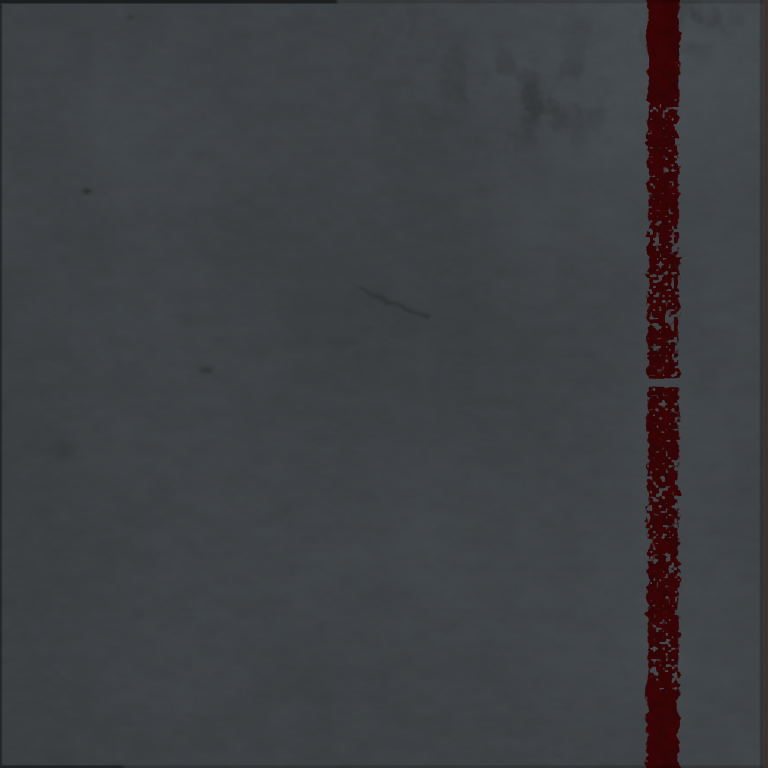
Write a three.js fragment shader that draws this texture.

```glsl
// A worn dark slate panel with a flaking red stripe down its right side.
// Layered value noise mottles the surface and erodes the paint; soft
// distance masks place the smudges, specks, scratch and border lines.
varying vec2 vUv;

float hash(vec2 p) {
  return fract(sin(dot(p, vec2(127.1, 311.7))) * 43758.5453);
}

float noise(vec2 p) {
  vec2 i = floor(p), f = fract(p);
  f = f * f * (3.0 - 2.0 * f);
  return mix(mix(hash(i), hash(i + vec2(1.0, 0.0)), f.x),
             mix(hash(i + vec2(0.0, 1.0)), hash(i + 1.0), f.x), f.y);
}

float fbm(vec2 p) {
  float sum = 0.0, amp = 0.5;
  for (int i = 0; i < 5; i++) {
    sum += amp * noise(p);
    p = mat2(1.6, 1.2, -1.2, 1.6) * p + 7.3;
    amp *= 0.5;
  }
  return sum / 0.97;
}

// Soft elliptical spot, 1 at its centre
float blob(vec2 p, vec2 centre, vec2 radius) {
  vec2 d = (p - centre) / radius;
  return exp(-dot(d, d));
}

float segment(vec2 p, vec2 a, vec2 b) {
  vec2 d = b - a;
  return length(p - a - d * clamp(dot(p - a, d) / dot(d, d), 0.0, 1.0));
}

vec3 slate(vec2 p) {
  float tone = 0.252;
  // Broad light and shade
  tone += 0.020 * blob(p, vec2(0.80, 0.98), vec2(0.34, 0.22));
  tone += 0.014 * blob(p, vec2(0.20, 0.75), vec2(0.10, 0.13));
  tone += 0.012 * smoothstep(0.55, 0.95, p.x);
  tone += 0.006 * blob(p, vec2(0.52, 0.32), vec2(0.20, 0.18));
  tone -= 0.008 * blob(p, vec2(0.42, 0.58), vec2(0.25, 0.16));
  tone -= 0.008 * blob(p, vec2(0.03, 0.35), vec2(0.13, 0.40));
  // Cloudy mottling and fine sideways grain
  tone += 0.030 * (fbm(p * 7.0) - 0.5);
  tone += 0.020 * (fbm(p * vec2(38.0, 65.0)) - 0.5);
  tone += 0.007 * (noise(p * vec2(110.0, 190.0)) - 0.5);

  // Grime near the top right
  float grime = smoothstep(0.38, 0.68, fbm(p * vec2(32.0, 26.0) + 4.0));
  tone -= 0.050 * grime * blob(p, vec2(0.69, 0.87), vec2(0.11, 0.06));
  tone -= 0.028 * grime * blob(p, vec2(0.53, 0.94), vec2(0.07, 0.05));
  tone -= 0.050 * grime * blob(p, vec2(0.88, 0.97), vec2(0.12, 0.035));
  tone -= 0.018 * grime * blob(p, vec2(0.81, 0.14), vec2(0.02, 0.05));

  // Specks
  tone -= 0.075 * blob(p, vec2(0.113, 0.751), vec2(0.006, 0.004));
  tone -= 0.050 * blob(p, vec2(0.268, 0.518), vec2(0.009, 0.005));
  tone -= 0.035 * blob(p, vec2(0.170, 0.977), vec2(0.005, 0.004));
  tone -= 0.022 * blob(p, vec2(0.085, 0.414), vec2(0.016, 0.012));

  // Bent scratch
  vec2 bend = vec2(0.505, 0.607);
  vec2 q = p + 0.004 * (noise(p * 60.0) - 0.5);
  float scratch = min(segment(q, vec2(0.450, 0.636), bend),
                      segment(q, bend, vec2(0.557, 0.588)));
  tone -= 0.034 * exp(-pow(scratch / 0.0035, 2.0)) * smoothstep(0.44, 0.49, p.x);
  return tone * vec3(0.962, 1.025, 1.075);
}

// Coverage of the flaking red paint
float paint(vec2 p) {
  float rag = 0.009 * (fbm(vec2(p.y * 95.0, step(0.864, p.x) * 19.0)) - 0.5);
  rag += 0.004 * (noise(p * 230.0) - 0.5);
  float cover = smoothstep(0.0215, 0.0190, abs(p.x - 0.8635) + rag);
  // Unpainted joint
  cover *= smoothstep(0.0050, 0.0068, abs(p.y - 0.5015) + 0.4 * rag);
  // Wear, heaviest in a few bands and along the right edge
  float wear = 0.29 * smoothstep(0.08, 0.13, p.y) * smoothstep(0.89, 0.84, p.y);
  wear += 0.15 * blob(p, vec2(0.864, 0.69), vec2(1.0, 0.025));
  wear += 0.13 * blob(p, vec2(0.864, 0.62), vec2(1.0, 0.030));
  wear += 0.16 * blob(p, vec2(0.870, 0.86), vec2(0.020, 0.018));
  wear += 0.13 * blob(p, vec2(0.864, 0.12), vec2(1.0, 0.020));
  wear += 0.08 * blob(p, vec2(0.864, 0.34), vec2(1.0, 0.060));
  wear += 0.10 * smoothstep(0.872, 0.884, p.x);
  float flakes = 0.6 * noise(p * vec2(250.0, 270.0)) + 0.4 * fbm(p * 85.0);
  return cover * smoothstep(wear - 0.06, wear + 0.08, flakes);
}

void main() {
  vec2 p = vUv;
  vec3 colour = slate(p);
  vec3 red = vec3(0.205, 0.008, 0.012) * (0.88 + 0.24 * noise(p * 120.0));
  colour = mix(colour, red, 0.97 * paint(p));

  // Border lines: the top and bottom ones are stronger at the left
  float top = smoothstep(0.994, 0.997, p.y) * mix(0.55, 0.15, smoothstep(0.435, 0.442, p.x));
  float bottom = smoothstep(0.005, 0.002, p.y) * mix(0.45, 0.18, smoothstep(0.155, 0.165, p.x));
  float left = 0.40 * smoothstep(0.004, 0.001, p.x);
  colour *= 1.0 - max(max(top, bottom), left);
  colour *= 1.0 - 0.25 * smoothstep(0.004, 0.001, abs(p.x - 0.992));
  colour = mix(colour, vec3(0.235, 0.195, 0.185), smoothstep(0.993, 0.996, p.x));
  gl_FragColor = vec4(colour, 1.0);
}
```
